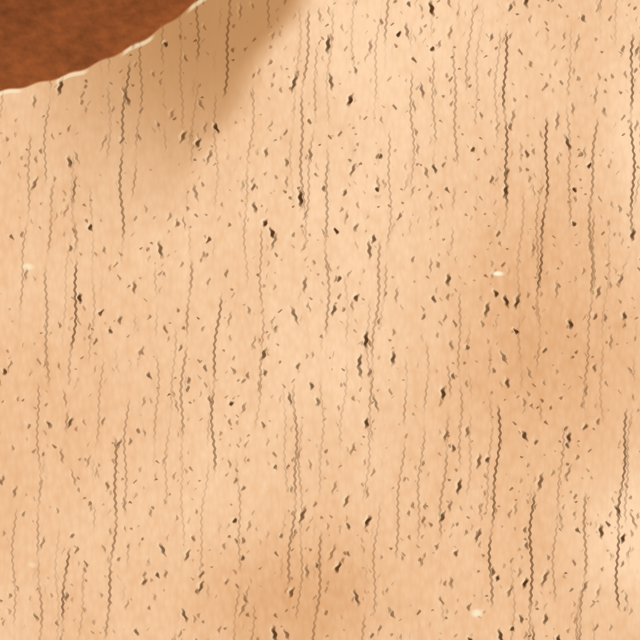
This texture is drawn by a WebGL 1 fragment shader. Its source:

```glsl
precision highp float;
uniform vec2 u_resolution;

const vec3 CREAM = vec3(0.985, 0.825, 0.665);
const vec3 HONEY = vec3(0.870, 0.640, 0.440);
const vec3 UMBER = vec3(0.740, 0.530, 0.335);
const vec3 MAHOGANY = vec3(0.570, 0.310, 0.160);
const vec3 PIT = vec3(0.270, 0.150, 0.060);
const vec3 CHIP = vec3(1.000, 0.950, 0.820);

vec2 hash2(vec2 p) {
  return fract(sin(vec2(dot(p, vec2(127.1, 311.7)), dot(p, vec2(269.5, 183.3)))) * 43758.55);
}

// Layered sines, each octave turned and bent by the last; about -1 to 1
float waves(vec2 p) {
  float sum = 0.0;
  float gain = 0.5;
  for (int i = 0; i < 4; i++) {
    sum += gain * sin(p.x + 1.3 * sin(p.y)) * cos(p.y + 0.9 * sin(p.x * 0.7));
    p = mat2(1.3, 1.1, -1.1, 1.3) * p + 2.7;
    gain *= 0.65;
  }
  return sum;
}

// Distance to the nearest jittered cell point
float cellular(vec2 p) {
  vec2 id = floor(p);
  float nearest = 2.0;
  for (int j = -1; j <= 1; j++) {
    for (int i = -1; i <= 1; i++) {
      vec2 n = id + vec2(float(i), float(j));
      nearest = min(nearest, length(n + hash2(n) - p));
    }
  }
  return nearest;
}

// Scattered upright dashes, random in place, size, lean and depth
float specks(vec2 p, vec2 cell, vec2 size, float density, float seed) {
  vec2 g = p / cell;
  vec2 id = floor(g);
  float mark = 0.0;
  for (int j = -1; j <= 1; j++) {
    for (int i = -1; i <= 1; i++) {
      vec2 n = id + vec2(float(i), float(j));
      vec2 place = hash2(n + seed);
      vec2 form = hash2(n + seed + 17.3);
      vec2 chance = hash2(n + seed + 41.9);
      vec2 d = (n + place - g) * cell;
      d.x += d.y * (chance.y - 0.5) * 0.9;
      vec2 radius = size * vec2(0.7 + 0.5 * form.x, 0.45 + 1.1 * form.y * form.y);
      float shape = 1.0 - smoothstep(0.3, 1.3, length(d / radius));
      float present = smoothstep(0.0, 0.08, density - chance.x);
      mark = max(mark, shape * present * mix(0.3, 1.0, form.x * form.x));
    }
  }
  return mark;
}

// Broken, wandering lines along the grain
float cracks(vec2 p, float spacing, float width, float cover, float seed) {
  float column = floor(p.x / spacing);
  float mark = 0.0;
  for (int i = -1; i <= 1; i++) {
    float n = column + float(i);
    vec2 r = hash2(vec2(n, seed));
    float y = p.y + 9.0 * r.y;
    float wander = 0.004 * sin(y * 17.0) + 0.0018 * sin(y * 53.0 + r.x * 6.0);
    float x = (n + 0.15 + 0.7 * r.x) * spacing + wander;
    float run = sin(y * 11.0 + r.x * 9.0) + 0.6 * sin(y * 31.0) + 0.4 * sin(y * 87.0);
    float line = 1.0 - smoothstep(0.2 * width, width, abs(p.x - x));
    mark = max(mark, line * smoothstep(-0.3, 0.9, run + cover) * (0.4 + 0.6 * r.y));
  }
  return mark;
}

float blob(vec2 p, vec2 center, vec2 radius) {
  vec2 q = (p - center) / radius;
  return exp(-dot(q, q));
}

// Broad light and dark areas plus fine streaky grain; 0 honey, 1 cream
float woodTone(vec2 p) {
  float tone = 0.66 + 0.17 * waves(p * vec2(9.0, 6.0) + 1.0);
  tone += 0.08 * waves(p * vec2(75.0, 14.0)) + 0.09 * waves(p * vec2(150.0, 95.0));
  tone += 0.22 * (0.5 - cellular(p * vec2(120.0, 55.0)));
  tone += 0.35 * blob(p, vec2(0.60, 0.92), vec2(0.20, 0.22));
  tone += 0.16 * blob(p, vec2(0.48, 0.50), vec2(0.22, 0.25));
  tone += 0.40 * blob(p, vec2(1.00, 0.84), vec2(0.06, 0.25));
  tone += 0.50 * blob(p, vec2(0.99, 0.15), vec2(0.07, 0.09));
  tone -= 0.30 * blob(p, vec2(0.86, 0.48), vec2(0.13, 0.28));
  return tone - 0.45 * blob(p, vec2(0.48, 0.06), vec2(0.16, 0.10));
}

void main() {
  vec2 p = gl_FragCoord.xy / u_resolution;
  float soft = max(0.0025, 1.0 / u_resolution.y);
  vec3 color = mix(HONEY, CREAM, clamp(woodTone(p), -0.15, 1.1));

  // Diagonal shadow fading down from the top
  float shadowEdge = 0.47 - 0.60 * (1.0 - p.y) + 0.008 * sin(p.y * 40.0);
  float shadow = 1.0 - smoothstep(-0.035, 0.025, p.x - shadowEdge);
  shadow *= smoothstep(0.58, 0.98, p.y) * smoothstep(-0.05, 0.30, p.x);
  color = mix(color, UMBER, 0.9 * shadow);

  // Pits, their lit rims, and cracks
  vec2 grain = p - vec2(0.03 * p.y, 0.0) + 0.0010 * sin(p.yx * vec2(520.0, 610.0));
  float cluster = 0.27 + 0.24 * waves(p * vec2(24.0, 17.0)) + 0.12 * smoothstep(0.1, 0.6, p.x);
  vec2 pitCell = vec2(0.024, 0.031);
  vec2 pitSize = vec2(0.0032, 0.0095);
  float pits = specks(grain, pitCell, pitSize, cluster, 3.0);
  float rims = specks(grain + vec2(0.004, -0.003), pitCell, pitSize, cluster, 3.0);
  float dust = specks(grain, vec2(0.015, 0.017), vec2(0.0026, 0.0045), cluster, 11.0);
  float lines = 0.55 * cracks(grain, 0.078, 0.0030, 0.1, 5.0);
  lines = max(lines, 0.25 * cracks(grain, 0.034, 0.0026, 0.0, 8.0));
  color = mix(color, CHIP, 0.4 * rims);
  color = mix(color, PIT, max(max(0.92 * pits, 0.5 * dust), lines));
  color = mix(color, CHIP, specks(p, vec2(0.21), vec2(0.009, 0.010), 0.22, 23.0));

  // Dark rounded corner with a broken pale rim
  float corner = length(p - vec2(-0.097, 1.477)) - 0.627 + 0.0015 * sin(p.x * 130.0);
  float mottle = waves(p * vec2(110.0, 150.0)) + 0.8 * waves(p * 35.0);
  vec3 stain = MAHOGANY * (1.0 + 0.10 * mottle + 0.7 * max(corner, -0.2));
  float rim = 1.0 - smoothstep(0.001, 0.005, abs(corner - 0.004));
  color = mix(color, CHIP, 0.6 * rim * smoothstep(-0.2, 0.5, sin(p.x * 61.0 + 1.0)));
  color = mix(stain, color, smoothstep(-soft, soft, corner));

  gl_FragColor = vec4(color, 1.0);
}
```
